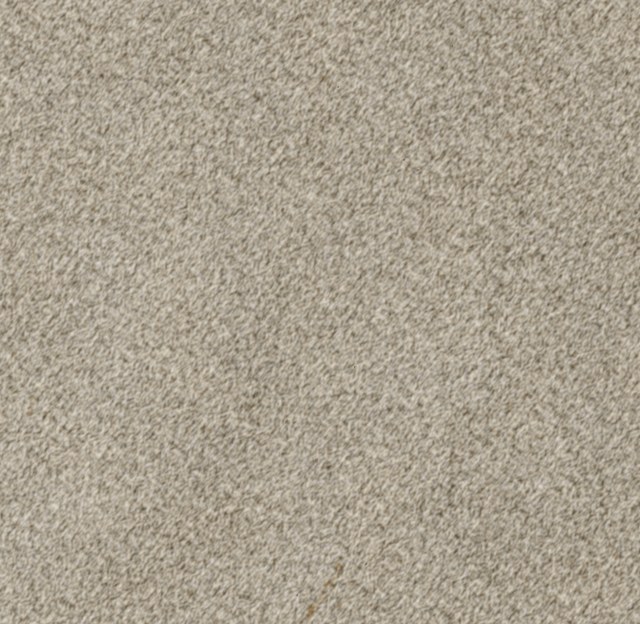
Reproduce this texture procedurally as a WebGL 2 fragment shader.

```glsl
#version 300 es
precision highp float;

uniform vec2 u_resolution;
out vec4 fragColor;

const float GRAIN_ANGLE = 0.92;
const vec3 STONE = vec3(0.672, 0.636, 0.571);
const vec3 TONE_SLOPE = vec3(0.96, 1.0, 1.06);
const vec3 OCHRE = vec3(0.50, 0.40, 0.24);
const vec3 PIT = vec3(0.38, 0.32, 0.23);

// Two random values in 0..1 per lattice cell
vec2 hash2(vec2 cell, uint seed) {
    uvec2 v = uvec2(ivec2(cell)) * 1664525u + 1013904223u + seed * 747796405u;
    v.x += v.y * 1664525u;
    v.y += v.x * 1664525u;
    v ^= v >> 16u;
    v.x += v.y * 1664525u;
    v.y += v.x * 1664525u;
    v ^= v >> 16u;
    return vec2(v & 0xffffu) / 65535.0;
}

float cornerSlope(vec2 cell, vec2 offset, uint seed) {
    float angle = 6.28319 * hash2(cell, seed).x;
    return dot(vec2(cos(angle), sin(angle)), offset);
}

// Gradient noise scaled to roughly unit deviation
float noise(vec2 p, uint seed) {
    vec2 i = floor(p), f = fract(p);
    vec2 w = f * f * (3.0 - 2.0 * f);
    vec2 e = vec2(1.0, 0.0);
    float low = mix(cornerSlope(i, f, seed), cornerSlope(i + e, f - e, seed), w.x);
    float high = mix(cornerSlope(i + e.yx, f - e.yx, seed), cornerSlope(i + 1.0, f - 1.0, seed), w.x);
    return 4.7 * mix(low, high, w.y);
}

vec2 rotate(vec2 p, float angle) {
    float c = cos(angle), s = sin(angle);
    return vec2(c * p.x + s * p.y, c * p.y - s * p.x);
}

// Rare small flecks, at most one per cell
float flecks(vec2 p, float density, float chance, uint seed) {
    vec2 cell = floor(p * density);
    vec2 centre = 0.3 + 0.4 * hash2(cell, seed);
    vec2 traits = hash2(cell, seed + 1u);
    vec2 d = (fract(p * density) - centre) * vec2(0.7, 1.0);
    float radius = mix(0.05, 0.12, traits.y);
    return step(traits.x, chance) * (1.0 - smoothstep(0.3 * radius, 1.4 * radius, length(d)));
}

// Soft stain around a segment
float stain(vec2 p, vec2 a, vec2 b, float width) {
    vec2 ab = b - a;
    float t = clamp(dot(p - a, ab) / dot(ab, ab), 0.0, 1.0);
    return 1.0 - smoothstep(0.2 * width, width, length(p - a - t * ab));
}

void main() {
    vec2 p = gl_FragCoord.xy / u_resolution.y;

    // Grain frame: x runs along the streaks, barely bent
    vec2 bend = vec2(noise(p * 30.0, 1u), noise(p * 30.0, 2u));
    vec2 g = rotate(p + 0.0007 * bend, GRAIN_ANGLE);

    // Broad clouding
    float cloud = 0.007 * noise(g * vec2(2.2, 4.5), 3u)
                + 0.006 * noise(g * vec2(6.0, 13.0), 4u)
                + 0.018 * (0.5 - p.x);

    // Chipped grain: short streaks under a finer grit
    float grain = 0.008 * noise(g * vec2(15.0, 32.0), 6u)
                + 0.019 * noise(g * vec2(42.0, 80.0), 7u)
                + 0.047 * noise(g * vec2(82.0, 150.0), 8u)
                + 0.043 * noise(g * vec2(165.0, 240.0), 9u);
    float tone = cloud + grain;
    tone -= 0.9 * tone * tone;

    // Stone colour with a faint warm and cool drift
    vec3 color = STONE + TONE_SLOPE * tone;
    float warmth = 0.004 * noise(p * 85.0, 10u) + 0.0015 * noise(p * 9.0, 11u);
    color += warmth * vec3(0.8, 0.0, -1.3);

    // Rusty veins broken up by the grain
    vec2 q = p + 0.003 * vec2(noise(p * 45.0, 12u), noise(p * 45.0, 13u));
    float vein = stain(q, vec2(0.485, 0.0), vec2(0.545, 0.09), 0.009)
               + 0.6 * stain(q, vec2(0.048, 0.34), vec2(0.056, 0.36), 0.008);
    vein *= smoothstep(-1.0, 1.0, noise(g * vec2(40.0, 90.0), 14u));
    color = mix(color, OCHRE + 0.8 * tone, 0.75 * vein);

    // Rusty flecks and dark pits
    color = mix(color, OCHRE, 0.5 * flecks(g, 30.0, 0.02, 20u));
    color = mix(color, PIT, 0.6 * flecks(g, 38.0, 0.015, 30u));

    fragColor = vec4(clamp(color, 0.0, 1.0), 1.0);
}
```
